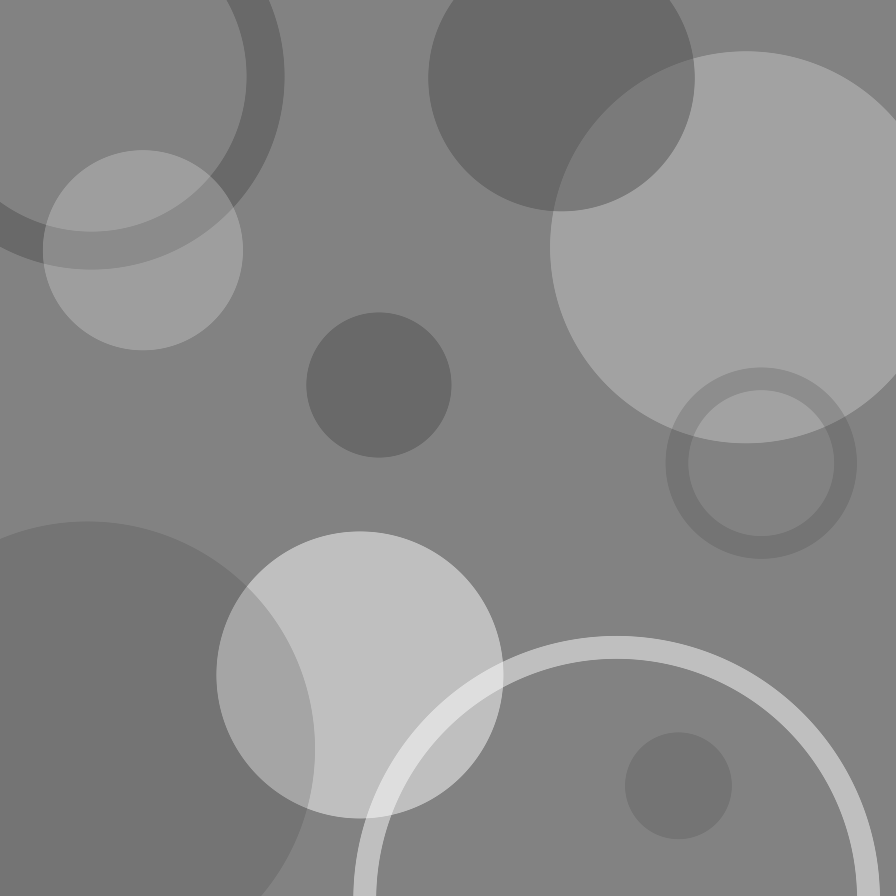
Give the GLSL for this background, as a three.js fragment shader.

```glsl
// Translucent grey discs and rings scattered over a flat mid-grey ground.
// Each shape is a circle distance function with a smoothed edge,
// blended in turn from back to front so the overlaps show through.

varying vec2 vUv;

// Coverage from a signed distance, softened over about one pixel
float coverage(float dist) {
  float edge = max(fwidth(vUv.y), 0.0001);
  return 1.0 - smoothstep(-0.5 * edge, 0.5 * edge, dist);
}

float disc(vec2 center, float radius) {
  return coverage(length(vUv - center) - radius);
}

float ring(vec2 center, float radius, float halfWidth) {
  return coverage(abs(length(vUv - center) - radius) - halfWidth);
}

void main() {
  const float white = 1.0;
  const float charcoal = 0.285;
  const float shade = 0.24;
  float tone = 0.508;

  // Upper right: large pale disc below a dark one
  tone = mix(tone, white, 0.255 * disc(vec2(0.8327, 0.7240), 0.2188));
  tone = mix(tone, charcoal, 0.44 * disc(vec2(0.6267, 0.9128), 0.1487));

  // Upper left: dark ring veiled by a pale disc
  tone = mix(tone, charcoal, 0.44 * ring(vec2(0.1020, 0.9147), 0.1944, 0.0212));
  tone = mix(tone, white, 0.23 * disc(vec2(0.1595, 0.7207), 0.1117));

  // Middle: dark disc
  tone = mix(tone, charcoal, 0.44 * disc(vec2(0.4229, 0.5703), 0.0810));

  // Lower half: bright disc and bright ring
  tone = mix(tone, white, 0.49 * disc(vec2(0.4017, 0.2467), 0.1602));
  tone = mix(tone, white, 0.49 * ring(vec2(0.6882, -0.0036), 0.2811, 0.0128));

  // Faint shadows on top: large disc, small disc and small ring
  tone = mix(tone, shade, 0.2 * disc(vec2(0.0977, 0.1641), 0.2539));
  tone = mix(tone, shade, 0.2 * disc(vec2(0.7572, 0.1230), 0.0596));
  tone = mix(tone, shade, 0.2 * ring(vec2(0.8496, 0.4831), 0.0941, 0.0127));

  gl_FragColor = vec4(vec3(tone), 1.0);
}
```
